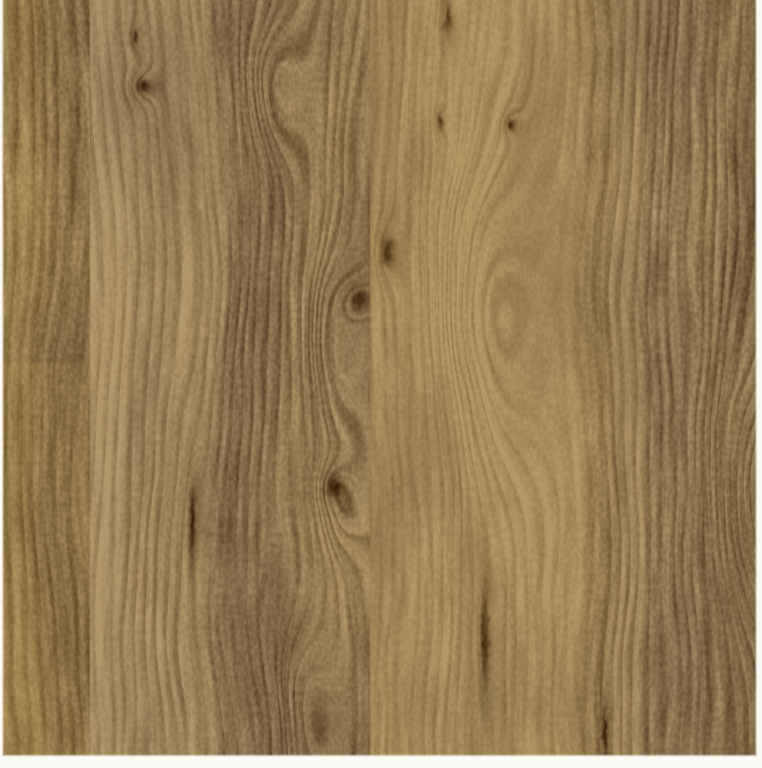
A WebGL 2 fragment shader for this texture:

```glsl
#version 300 es
precision highp float;
// Wood planks with upright grain, knots and arched growth rings, on a pale margin.
// Rings are contours of a sideways ramp plus soft bumps, bent by gradient noise;
// tone comes from upright bands, blotches, fibres and speckle.

uniform vec2 u_resolution;
out vec4 outColor;

const vec3 DARK_WOOD = vec3(0.41, 0.31, 0.18);
const vec3 LIGHT_WOOD = vec3(0.63, 0.53, 0.36);
const vec3 GOLD_SHIFT = vec3(0.008, 0.004, -0.028);
const vec3 MARGIN_COLOR = vec3(0.99, 0.98, 0.96);
const float MARGIN_LEFT = 0.004;
const float MARGIN_RIGHT = 0.992;
const float MARGIN_BOTTOM = 0.0165;
const float MARGIN_SOFT = 0.0025;

const float SEAM_A = 0.118;
const float SEAM_B = 0.485;
const float RING_FREQ = 58.0;
const float RING_DEPTH = 0.50;
const float FIBRE_DEPTH = 0.42;
const float SPECKLE_DEPTH = 0.30;
const float BLOTCH_DEPTH = 0.32;
const float HEART_PUSH = 1.6;

// Left edge, tone and warmth of each upright band
const int BAND_COUNT = 11;
const vec3 BANDS[BAND_COUNT] = vec3[](
  vec3(0.0, 0.66, 0.9), vec3(0.05, 0.48, 0.1), vec3(0.118, 1.08, -0.2),
  vec3(0.155, 0.86, -0.2), vec3(0.285, 0.47, -0.6), vec3(0.375, 0.66, -0.1),
  vec3(0.485, 1.02, 0.7), vec3(0.765, 0.70, 0.3), vec3(0.805, 0.88, 0.1),
  vec3(0.845, 0.58, -0.5), vec3(0.925, 0.45, -0.4));

// Centre and half size of the arched ring figures
const int HEART_COUNT = 6;
const vec4 HEARTS[HEART_COUNT] = vec4[](
  vec4(0.66, 0.58, 0.055, 0.19), vec4(0.45, 0.54, 0.032, 0.10),
  vec4(0.39, 0.06, 0.04, 0.11), vec4(0.37, 0.88, 0.035, 0.08),
  vec4(1.0, 0.36, 0.06, 0.16), vec4(0.455, 0.33, 0.025, 0.05));

// Centre and half size of knots and bark slits
const int KNOT_COUNT = 11;
const vec4 KNOTS[KNOT_COUNT] = vec4[](
  vec4(0.178, 0.952, 0.004, 0.009), vec4(0.187, 0.887, 0.008, 0.009),
  vec4(0.588, 0.977, 0.005, 0.018), vec4(0.578, 0.842, 0.004, 0.008),
  vec4(0.671, 0.838, 0.005, 0.007), vec4(0.508, 0.672, 0.007, 0.018),
  vec4(0.471, 0.609, 0.011, 0.014), vec4(0.437, 0.367, 0.009, 0.014),
  vec4(0.252, 0.320, 0.004, 0.040), vec4(0.637, 0.165, 0.005, 0.045),
  vec4(0.793, 0.045, 0.003, 0.030));

vec2 hashGradient(vec2 cell) {
  uvec2 q = uvec2(ivec2(cell) + 32768);
  uint h = q.x * 1597334677u ^ q.y * 3812015801u;
  h = (h ^ (h >> 15)) * 2246822519u;
  h ^= h >> 13;
  float angle = float(h & 65535u) * 6.28318 / 65536.0;
  return vec2(cos(angle), sin(angle));
}

// Gradient noise, about -0.7 to 0.7
float noise(vec2 p) {
  vec2 i = floor(p), f = p - i;
  vec2 s = f * f * f * (f * (f * 6.0 - 15.0) + 10.0);
  vec2 e = vec2(1.0, 0.0);
  float low = mix(dot(hashGradient(i), f), dot(hashGradient(i + e), f - e), s.x);
  float high = mix(dot(hashGradient(i + e.yx), f - e.yx), dot(hashGradient(i + 1.0), f - 1.0), s.x);
  return mix(low, high, s.y);
}

float plankOf(float x) { return step(SEAM_A, x) + step(SEAM_B, x); }

float bump(vec2 p, vec4 spot) {
  vec2 d = (p - spot.xy) / spot.zw;
  return exp(-dot(d, d));
}

void main() {
  vec2 uv = gl_FragCoord.xy / u_resolution;
  float plank = plankOf(uv.x);
  vec2 local = uv + plank * vec2(0.0, 17.3);

  // Ring field: ramp, slow sway, arches and knots
  float sway = 0.035 * noise(local * vec2(4.0, 2.2)) + 0.008 * noise(local * vec2(14.0, 7.0));
  float field = uv.x + sway, figure = 0.0, knots = 0.0, halo = 0.0;
  for (int i = 0; i < HEART_COUNT; i++) {
    float b = bump(uv + vec2(sway, 0.0), HEARTS[i]) * float(plankOf(HEARTS[i].x) == plank);
    field += HEART_PUSH * HEARTS[i].z * b;
    figure += b;
  }
  for (int i = 0; i < KNOT_COUNT; i++) {
    vec4 wide = KNOTS[i] * vec4(1.0, 1.0, 2.6, 2.2);
    float b = bump(uv, wide) * float(plankOf(wide.x) == plank);
    field += 1.2 * wide.z * b;
    halo += b;
    knots += bump(uv + 0.004 * noise(uv * 90.0), KNOTS[i]);
  }

  // Upright bands that sway, but stay straight at the seams
  float seamGap = min(abs(uv.x - SEAM_A), abs(uv.x - SEAM_B));
  float bandX = uv.x + sway * smoothstep(0.0, 0.06, seamGap);
  vec2 band = BANDS[0].yz;
  for (int i = 1; i < BAND_COUNT; i++) {
    bool seam = BANDS[i].x == SEAM_A || BANDS[i].x == SEAM_B;
    float soft = seam ? 0.002 : 0.014;
    band = mix(band, BANDS[i].yz, smoothstep(-soft, soft, bandX - BANDS[i].x));
  }
  float lowerBoard = (1.0 - step(SEAM_A, uv.x)) * (1.0 - smoothstep(0.525, 0.53, uv.y));
  band += lowerBoard * vec2(0.16, 0.5);

  // Growth rings: slow darkening, then a quick return
  float phase = field * RING_FREQ + 1.1 * noise(vec2(field * 22.0, local.y * 1.5));
  float f = fract(phase);
  float ring = smoothstep(0.2, 0.8, f) * (1.0 - smoothstep(0.8, 1.0, f)) - 0.4;
  ring *= 1.0 - smoothstep(0.3, 0.8, fwidth(phase));
  float ringVigour = 0.75 + 0.7 * noise(local * vec2(9.0, 3.0)) + 0.2 * figure;
  ringVigour *= plank == 2.0 ? mix(0.6, 1.1, smoothstep(0.74, 0.84, uv.x)) : 1.0;

  // Fibres, speckle and blotches
  float fibre = noise(vec2(field * 150.0, local.y * 14.0)) + 0.6 * noise(vec2(field * 55.0, local.y * 4.0));
  float speckle = noise(uv * vec2(230.0, 150.0)) + 0.5 * noise(uv * vec2(110.0, 80.0));
  float blotch = noise(local * vec2(9.0, 3.5) + 5.0) + 0.5 * noise(vec2(field * 24.0, local.y * 5.0));

  float roughness = mix(1.15, 0.7, smoothstep(0.5, 1.05, band.x));
  float tone = band.x + BLOTCH_DEPTH * blotch - RING_DEPTH * ring * ringVigour;
  tone += roughness * (FIBRE_DEPTH * fibre + SPECKLE_DEPTH * speckle);
  tone += 0.3 * bump(uv, vec4(0.452, 0.52, 0.022, 0.06)) - 0.3 * halo - 1.2 * min(knots, 1.0);
  tone -= 0.25 * exp(-abs(uv.x - SEAM_B) / 0.002);

  vec3 wood = mix(DARK_WOOD, LIGHT_WOOD, clamp(tone, -1.2, 1.3));
  wood += GOLD_SHIFT * (band.y + 0.6 * blotch);

  // Pale margin on the left, right and bottom
  float inside = min(min(uv.x - MARGIN_LEFT, MARGIN_RIGHT - uv.x), uv.y - MARGIN_BOTTOM);
  outColor = vec4(mix(MARGIN_COLOR, wood, smoothstep(-MARGIN_SOFT, MARGIN_SOFT, inside)), 1.0);
}
```
